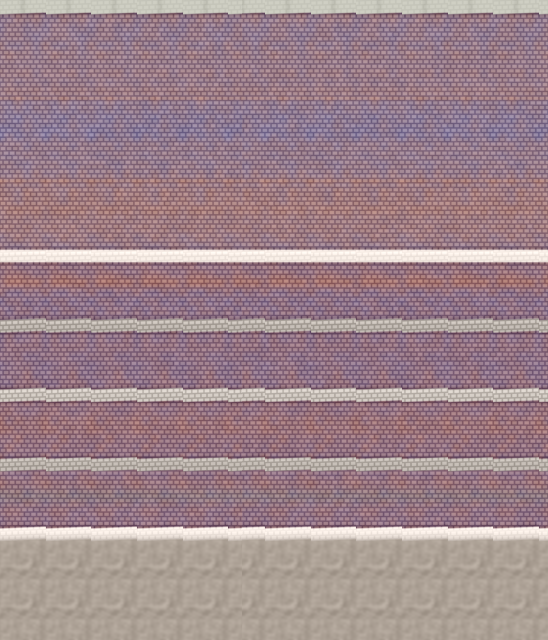
Give the GLSL for this texture, as a WebGL 1 fragment shader.

```glsl
precision highp float;
uniform vec2 u_resolution;

const vec2 STITCHES = vec2(90.0, 140.0);   // stitches across, rows down
const float PANELS = 12.0;                 // woven repeats across
const float SEAM = 0.442;                  // offset join between panels
const float TOP_EDGE = 0.021;
const float HEM_EDGE = 0.842;
const float STRIPE_FIRST = 0.400;
const float STRIPE_PITCH = 0.1085;
const float STRIPE_HALF = 0.0097;
const float STEP_SIZE = 0.0028;            // stripe drift inside each panel
const float MOTIF_HEIGHT = 0.0625;
const vec3 MAUVE_LIGHT = vec3(0.685, 0.565, 0.59);
const vec3 MAUVE_DARK = vec3(0.505, 0.385, 0.45);
const vec3 TAUPE = vec3(0.675, 0.63, 0.585);
const vec3 GREY = vec3(0.70, 0.67, 0.64);
const vec3 SILVER = vec3(0.79, 0.79, 0.745);
const vec3 CREAM = vec3(0.95, 0.91, 0.88);
const vec3 BLUE_TINT = vec3(-0.055, -0.005, 0.055);
const vec3 RUST_TINT = vec3(0.045, 0.0, -0.055);

float hash(vec2 p) {
  return fract(sin(dot(p, vec2(127.1, 311.7))) * 43758.5453);
}

// Value noise that repeats after the given number of cells
float noise(vec2 p, vec2 period) {
  vec2 i = floor(p), f = fract(p);
  f = f * f * (3.0 - 2.0 * f);
  vec2 a = mod(i, period), b = mod(i + 1.0, period);
  return mix(mix(hash(a), hash(vec2(b.x, a.y)), f.x),
             mix(hash(vec2(a.x, b.y)), hash(b), f.x), f.y);
}

// Soft horizontal band
float band(float v, float centre, float halfWidth) {
  float d = (v - centre) / halfWidth;
  return exp(-d * d);
}

// Rounded stitch with dark gaps, rows offset by half a stitch
float stitch(vec2 p) {
  p.x += 0.5 * mod(floor(p.y), 2.0);
  vec2 d = abs(fract(p) - 0.5);
  return smoothstep(0.5, 0.24, d.x) * smoothstep(0.5, 0.18, d.y);
}

// Warp tint along the length of the cloth
vec3 tint(float v) {
  float blue = band(v, 0.18, 0.022) + 0.8 * band(v, 0.21, 0.012)
             + 0.5 * band(v, 0.25, 0.03) + 0.35 * band(v, 0.05, 0.025)
             + 0.5 * band(v, 0.475, 0.02) + 0.35 * band(v, 0.55, 0.025);
  float rust = 0.9 * band(v, 0.154, 0.003) + 0.8 * band(v, 0.283, 0.004)
             + 0.6 * band(v, 0.32, 0.04) + band(v, 0.44, 0.011)
             + 0.6 * band(v, 0.67, 0.03) + 0.6 * band(v, 0.755, 0.01);
  float grey = band(v, 0.775, 0.012);
  return BLUE_TINT * blue + RUST_TINT * rust + vec3(-0.03, 0.02, 0.0) * grey;
}

vec3 mauveCloth(vec2 uv, float panelX) {
  vec2 p = uv * STITCHES;
  vec2 id = floor(p + vec2(0.5 * mod(floor(p.y), 2.0), 0.0));
  float mottling = noise(vec2(panelX * 5.0, uv.y * 70.0), vec2(5.0, 70.0));
  vec3 c = mix(MAUVE_DARK, MAUVE_LIGHT, stitch(p));
  c += tint(uv.y) + 0.05 * (hash(id) - 0.5);
  c += mix(BLUE_TINT, RUST_TINT, mottling) * 0.55;
  // Deeper tone in the narrow lower bands
  return c - vec3(0.025, 0.035, 0.02) * smoothstep(0.38, 0.42, uv.y);
}

// Crescents and grain raised on the hem
float hemHeight(vec2 p) {
  vec2 q = fract(p) - vec2(0.48, 0.5);
  float ring = abs(length(q * vec2(1.0, 0.85)) - 0.23);
  float crescent = smoothstep(0.12, 0.0, ring) * smoothstep(-0.1, 0.2, q.x + q.y);
  float grain = noise(p * vec2(7.0, 6.0), vec2(7.0, 6.0));
  return 0.45 * crescent + 0.55 * grain + 0.25 * noise(p * 14.0, vec2(14.0));
}

vec3 hemCloth(float panelX, float v) {
  vec2 p = vec2(panelX, (v - HEM_EDGE) / MOTIF_HEIGHT);
  vec2 light = vec2(0.035, 0.045);
  float relief = hemHeight(p + light) - hemHeight(p - light);
  return TAUPE + 0.12 * relief + 0.03 * (hemHeight(p) - 0.5);
}

void main() {
  vec2 uv = gl_FragCoord.xy / u_resolution;
  uv.y = 1.0 - uv.y;
  float aa = max(1.0 / u_resolution.y, 0.0012);
  float panelX = uv.x * PANELS + 0.2 * step(SEAM, uv.x);
  float drift = STEP_SIZE * (fract(panelX) - 0.5);
  float v = uv.y + drift;

  vec3 color = mauveCloth(uv, panelX);
  color = mix(color, hemCloth(panelX, uv.y), smoothstep(-aa, aa, v - HEM_EDGE));

  // Ribbed light stripes
  float rib = stitch(vec2(uv.x * STITCHES.x, v * STITCHES.y));
  for (int i = 0; i < 5; i++) {
    float n = float(i);
    float wobble = i == 0 ? drift : 0.0;
    float d = v - wobble - STRIPE_FIRST - n * STRIPE_PITCH;
    float outer = step(3.5, n) + step(n, 0.5);
    vec3 yarn = mix(GREY + 0.06 * step(abs(n - 2.0), 0.5), CREAM, outer);
    yarn += (rib - 0.5) * mix(0.16, 0.06, outer);
    yarn -= 0.13 * smoothstep(0.0, STRIPE_HALF, d) * step(3.5, n);
    yarn += 0.05 * band(d, -0.6 * STRIPE_HALF, 0.003);
    float shadow = band(abs(d), STRIPE_HALF + 0.002, 0.0025);
    color -= 0.09 * shadow * step(d, STRIPE_HALF * (4.0 - n));
    color = mix(color, yarn, smoothstep(aa, -aa, abs(d) - STRIPE_HALF));
  }

  // Pale top border with a dark lower edge
  color -= 0.10 * band(v, TOP_EDGE + 0.002, 0.003);
  vec3 border = SILVER + 0.04 * (rib - 0.5) - 0.05 * band(fract(panelX), 0.5, 0.06);
  color = mix(color, border, smoothstep(aa, -aa, v - TOP_EDGE));

  gl_FragColor = vec4(clamp(color, 0.0, 1.0), 1.0);
}
```
